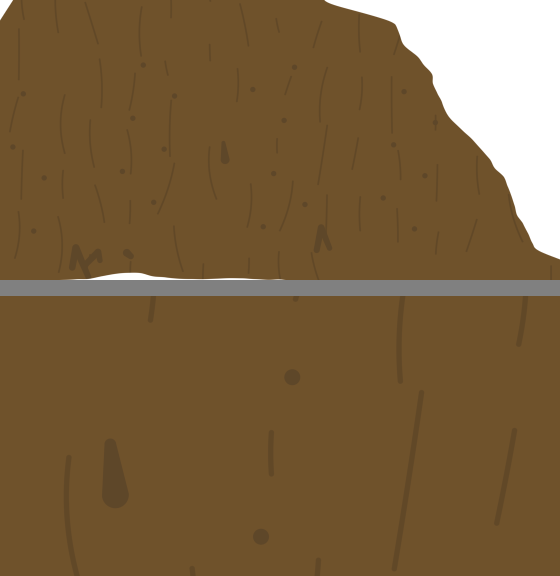
Top: the whole. Bottom: its middle third, enlarged.
This texture is drawn by a Shadertoy shader. Its source:

```glsl
// A brown earthen cliff with thin broken cracks, small pebbles and dark blots on white.

const vec3 SKY = vec3(1.0);
const vec3 EARTH = vec3(0.437, 0.32, 0.168);
const vec3 CRACK = vec3(0.375, 0.28, 0.153);
const vec3 STAIN = vec3(0.368, 0.278, 0.16);

float hash(vec2 p) {
    vec3 q = fract(p.xyx * vec3(0.1031, 0.1030, 0.0973));
    q += dot(q, q.yzx + 33.33);
    return fract((q.x + q.y) * q.z);
}

float noise(float x) {
    float i = floor(x), f = fract(x);
    return mix(hash(vec2(i, 7.0)), hash(vec2(i + 1.0, 7.0)), f * f * (3.0 - 2.0 * f));
}

float bump(float x, float center, float width) {
    float d = (x - center) / width;
    return exp(-d * d);
}

float cover(float dist, float pixel) {
    return 1.0 - smoothstep(-0.7 * pixel, 0.7 * pixel, dist);
}

// Capsule whose radius changes from ra at a to rb at b
float taper(vec2 p, vec2 a, vec2 b, float ra, float rb) {
    vec2 ab = b - a;
    float t = clamp(dot(p - a, ab) / dot(ab, ab), 0.0, 1.0);
    return length(p - a - ab * t) - mix(ra, rb, t);
}

// Two legs running down from a shared apex
float chevron(vec2 p, vec2 apex, vec2 legA, vec2 legB, float r) {
    return min(taper(p, apex, apex + legA, r, r * 0.9),
               taper(p, apex, apex + legB, r, r * 0.8));
}

// Right-hand cliff line: x position at height y
float cliffEdge(float y) {
    float x = 1.98 - 0.62 * y;
    x += 0.042 * bump(y, 0.37, 0.13) - 0.02 * bump(y, 0.59, 0.05);
    x += 0.018 * bump(y, 0.75, 0.05) - 0.018 * bump(y, 0.85, 0.04);
    x -= 0.2 * smoothstep(0.91, 1.0, y);
    x += 0.11 * smoothstep(0.12, 0.04, y);
    return x + 0.012 * (noise(y * 30.0) - 0.5);
}

// Negative inside the earth
float earthShape(vec2 p) {
    float slope = (cliffEdge(p.y + 0.004) - cliffEdge(p.y - 0.004)) / 0.008;
    float cliff = (p.x - cliffEdge(p.y)) / sqrt(1.0 + slope * slope);
    float corner = dot(vec2(0.047, 1.0) - p, vec2(0.84, -0.54));
    float hollow = 0.028 * bump(p.x, 0.46, 0.13) + 0.009 * bump(p.x, 0.85, 0.17);
    hollow += 0.005 * (noise(p.x * 22.0) - 0.5) - 0.003;
    return max(max(cliff, corner), hollow - p.y);
}

// One slanted, slightly bent crack per cell of a staggered grid
float cracks(vec2 p, vec2 cell) {
    float d = 1.0;
    float column = floor(p.x / cell.x);
    for (float i = -1.0; i <= 1.0; i++) {
        float c = column + i;
        float shift = hash(vec2(c, 91.0));
        float row = floor(p.y / cell.y + shift);
        for (float j = -1.0; j <= 1.0; j++) {
            vec2 id = vec2(c, row + j);
            float halfLength = mix(0.02, 0.105, hash(id + 13.1));
            float slant = 0.75 * (hash(id + 27.7) - 0.5);
            slant *= abs(slant) * 2.5;
            float bend = 3.0 * (hash(id + 41.3) - 0.5);
            vec2 center = (id + vec2(0.5, 0.5 - shift)) * cell;
            center.x += 0.4 * cell.x * (hash(id + 5.9) - 0.5);
            vec2 q = p - center;
            float t = clamp(q.y, -halfLength, halfLength);
            float tangent = slant + 2.0 * bend * t;
            float dx = (q.x - slant * t - bend * t * t) / sqrt(1.0 + tangent * tangent);
            float missing = step(0.9, hash(id + 63.2));
            d = min(d, length(vec2(dx, q.y - t)) + missing);
        }
    }
    return d - 0.0032;
}

float pebbles(vec2 p) {
    float d = 1.0;
    for (float i = 1.0; i <= 25.0; i++) {
        vec2 spot = fract(i * vec2(0.7549, 0.5698) + vec2(0.2, 0.1));
        d = min(d, length(p - vec2(1.9, 0.68) * spot - vec2(0.02, 0.13)) - 0.0095);
    }
    return d;
}

float blots(vec2 p) {
    float d = taper(p, vec2(0.798, 0.49), vec2(0.804, 0.43), 0.007, 0.016);
    d = min(d, taper(p, vec2(0.453, 0.097), vec2(0.467, 0.085), 0.014, 0.011));
    d = min(d, chevron(p, vec2(1.147, 0.187), vec2(-0.016, -0.08), vec2(0.03, -0.073), 0.012));
    d = min(d, chevron(p, vec2(0.271, 0.115), vec2(-0.013, -0.07), vec2(0.045, -0.105), 0.013));
    return min(d, chevron(p, vec2(0.35, 0.1), vec2(-0.05, -0.05), vec2(0.007, -0.03), 0.012));
}

void mainImage(out vec4 fragColor, in vec2 fragCoord) {
    vec2 p = fragCoord / iResolution.y;
    float pixel = 1.0 / iResolution.y;

    vec3 color = mix(EARTH, CRACK, 0.9 * cover(cracks(p, vec2(0.135, 0.215)), pixel));
    color = mix(color, STAIN, cover(min(pebbles(p), blots(p)), pixel));
    color = mix(SKY, color, cover(earthShape(p), pixel));
    fragColor = vec4(color, 1.0);
}
```
